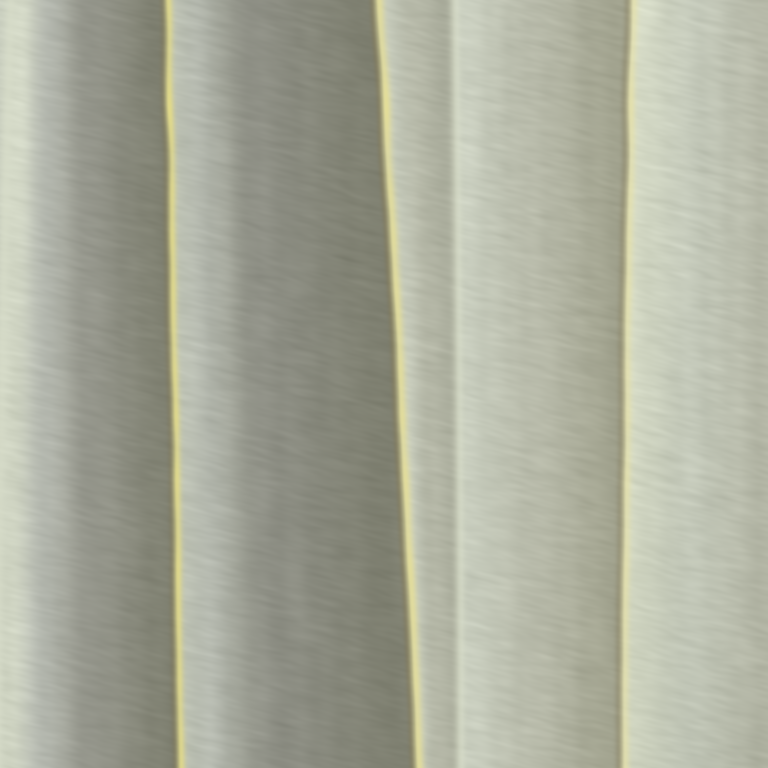
This texture is drawn by a WebGL 2 fragment shader. Its source:

```glsl
#version 300 es
precision highp float;
// Draws pale linen curtain folds with thin sunlit yellow edges and slanted weave.

uniform vec2 u_resolution;
out vec4 outColor;

// Fold positions: x at the bottom, middle and top of the canvas
const vec3 FOLD_LEFT   = vec3(-0.004, 0.002, 0.014);
const vec3 FOLD_FIRST  = vec3(0.235, 0.227, 0.218);
const vec3 FOLD_SECOND = vec3(0.544, 0.520, 0.492);
const vec3 FOLD_RIDGE  = vec3(0.599, 0.597, 0.592);
const vec3 FOLD_LAST   = vec3(0.812, 0.815, 0.823);

// Cloth and light colours
const vec3 SHADOW = vec3(0.495, 0.500, 0.440);
const vec3 DUSK   = vec3(0.590, 0.595, 0.555);
const vec3 MIDTONE = vec3(0.690, 0.700, 0.635);
const vec3 PALE   = vec3(0.785, 0.805, 0.745);
const vec3 BRIGHT = vec3(0.850, 0.870, 0.790);
const vec3 COOL   = vec3(0.720, 0.735, 0.715);
const vec3 WARM   = vec3(0.630, 0.635, 0.555);
const vec3 YELLOW = vec3(0.880, 0.850, 0.540);
const vec3 CREAM  = vec3(0.900, 0.880, 0.660);
const vec3 BROWN  = vec3(0.470, 0.430, 0.310);

// Surface detail
const float EDGE_SOFTNESS = 0.0025;
const float WEAVE_SLOPE = 0.24;
const float WEAVE_AMOUNT = 0.055;
const float STREAK_AMOUNT = 0.035;
const float MOTTLE_AMOUNT = 0.022;

vec2 gradient(vec2 cell) {
  vec3 p = fract(cell.xyx * vec3(0.1031, 0.1030, 0.0973));
  p += dot(p, p.yzx + 33.33);
  return 2.0 * fract((p.xx + p.yz) * p.zy) - 1.0;
}

float gradientNoise(vec2 p) {
  vec2 cell = floor(p), f = fract(p);
  vec2 w = f * f * f * (f * (f * 6.0 - 15.0) + 10.0);
  float a = dot(gradient(cell), f);
  float b = dot(gradient(cell + vec2(1, 0)), f - vec2(1, 0));
  float c = dot(gradient(cell + vec2(0, 1)), f - vec2(0, 1));
  float d = dot(gradient(cell + vec2(1, 1)), f - vec2(1, 1));
  return mix(mix(a, b, w.x), mix(c, d, w.x), w.y);
}

// Quadratic through the bottom, middle and top positions
float foldX(vec3 fold, float y) {
  return fold.x + y * (4.0 * fold.y - 3.0 * fold.x - fold.z)
       + 2.0 * y * y * (fold.x + fold.z - 2.0 * fold.y);
}

// Three-stop shade across one panel; t runs from its left fold to its right
vec3 panelShade(float t, float middle, vec3 left, vec3 centre, vec3 right) {
  vec3 shade = mix(left, centre, smoothstep(0.0, middle, t));
  return mix(shade, right, smoothstep(middle * 0.8, 1.0, t));
}

float band(float d, float width) {
  return exp(-d * d / (width * width));
}

void main() {
  vec2 uv = gl_FragCoord.xy / u_resolution;
  float x = uv.x, y = uv.y;
  float soft = max(EDGE_SOFTNESS, 0.75 / u_resolution.x);
  float wobble = 0.0025 * gradientNoise(vec2(y * 9.0, 3.5));

  float leftX   = foldX(FOLD_LEFT, y);
  float firstX  = foldX(FOLD_FIRST, y) + wobble;
  float secondX = foldX(FOLD_SECOND, y) - wobble;
  float ridgeX  = foldX(FOLD_RIDGE, y);
  float lastX   = foldX(FOLD_LAST, y) + wobble;

  // Panels, from left to right
  float t = (x - leftX) / (firstX - leftX);
  vec3 cloth = panelShade(t, 0.52, PALE, DUSK, SHADOW);
  cloth = mix(cloth, COOL, 0.5 * band(t - 0.23, 0.13));
  cloth = mix(cloth, BRIGHT, 0.6 * band(t - 0.07, 0.09));

  t = (x - firstX) / (secondX - firstX);
  vec3 panel = panelShade(t, 0.42, PALE - 0.04, DUSK - 0.035, SHADOW);
  panel = mix(panel, COOL, 0.4 * band(t - 0.14, 0.10));
  cloth = mix(cloth, panel, smoothstep(-soft, soft, x - firstX));

  t = (x - secondX) / (ridgeX - secondX);
  panel = panelShade(t, 0.5, PALE, MIDTONE + 0.025, MIDTONE - 0.03);
  cloth = mix(cloth, panel, smoothstep(-soft, soft, x - secondX));

  t = (x - ridgeX) / (lastX - ridgeX);
  panel = panelShade(t, 0.5, PALE, MIDTONE + 0.03, WARM);
  cloth = mix(cloth, panel, smoothstep(-0.004, 0.004, x - ridgeX));

  t = (x - lastX) / (1.0 - lastX);
  panel = panelShade(t, 0.5, BRIGHT - 0.03, PALE - 0.025, MIDTONE + 0.015);
  panel += 0.035 * (y - 0.45);
  cloth = mix(cloth, panel, smoothstep(-soft, soft, x - lastX));

  // Vertical pleat streaks, broad mottling and slanted threads
  float slanted = y + WEAVE_SLOPE * x;
  float streak = gradientNoise(vec2(x * 42.0, y * 1.6));
  float mottle = gradientNoise(uv * vec2(22.0, 14.0) + 7.0);
  float threads = gradientNoise(vec2(x * 19.0, slanted * 115.0))
                + 0.6 * gradientNoise(vec2(x * 43.0 + 11.0, slanted * 190.0));
  float lit = smoothstep(0.45, 0.8, dot(cloth, vec3(0.333)));
  cloth += STREAK_AMOUNT * streak * mix(0.5, 1.0, lit) + MOTTLE_AMOUNT * mottle;
  cloth += WEAVE_AMOUNT * threads * mix(0.55, 0.8, lit);

  // Shadow lips and sunlit fold edges
  float glint = 0.85 + 0.3 * gradientNoise(vec2(y * 17.0, 8.3));
  cloth = mix(cloth, BROWN, 0.35 * band(x - firstX + 0.007, 0.004));
  cloth = mix(cloth, BROWN, 0.45 * band(x - secondX + 0.007, 0.004));
  cloth = mix(cloth, BROWN, 0.35 * band(x - lastX + 0.006, 0.005));
  cloth = mix(cloth, BRIGHT, 0.55 * band(x - leftX, 0.007));
  cloth = mix(cloth, YELLOW, glint * band(x - firstX - 0.001, 0.0055));
  cloth = mix(cloth, mix(YELLOW, CREAM, 0.5), glint * band(x - secondX - 0.002, 0.0065));
  cloth = mix(cloth, BRIGHT, 0.65 * band(x - ridgeX, 0.007));
  cloth = mix(cloth, CREAM, 0.8 * glint * band(x - lastX - 0.002, 0.006));

  outColor = vec4(clamp(cloth, 0.0, 1.0), 1.0);
}
```
